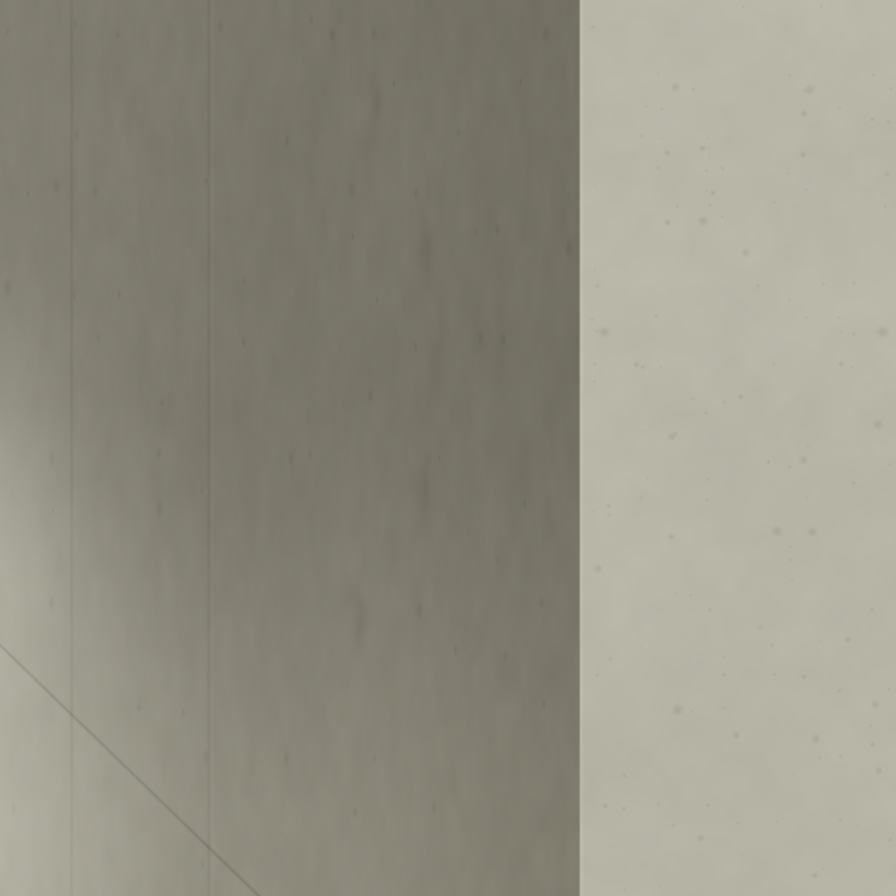
Give the GLSL for this texture, as a WebGL 1 fragment shader.

```glsl
precision highp float;
uniform vec2 u_resolution;

#define EDGE_X 0.647
#define SEAM_A 0.080
#define SEAM_B 0.233
#define SHADE vec3(0.470, 0.460, 0.408)
#define BOUNCE vec3(0.535, 0.524, 0.470)
#define GLOW vec3(0.700, 0.692, 0.635)
#define LIT vec3(0.715, 0.711, 0.653)
#define GRAIN 0.028
#define STAIN 0.032
#define PIT 0.050

float hash(vec2 p) {
    vec3 q = fract(vec3(p.xyx) * 0.1031);
    q += dot(q, q.yzx + 33.33);
    return fract((q.x + q.y) * q.z);
}

float noise(vec2 p) {
    vec2 i = floor(p), f = fract(p);
    f = f * f * (3.0 - 2.0 * f);
    return mix(mix(hash(i), hash(i + vec2(1.0, 0.0)), f.x),
               mix(hash(i + vec2(0.0, 1.0)), hash(i + 1.0), f.x), f.y);
}

float fbm(vec2 p) {
    float sum = 0.0, amp = 0.5;
    for (int i = 0; i < 4; i++) {
        sum += amp * noise(p);
        p = p * 2.03 + 17.1;
        amp *= 0.5;
    }
    return sum / 0.9375;
}

float line(float d, float width) {
    return exp(-d * d / (width * width));
}

// Sparse soft spots, one per cell at most
float pits(vec2 p, float density) {
    vec2 cell = floor(p);
    vec2 center = 0.3 + 0.4 * vec2(hash(cell + 3.7), hash(cell + 9.2));
    float radius = 0.08 + 0.16 * hash(cell + 21.4);
    float present = step(1.0 - density, hash(cell + 41.8));
    return present * smoothstep(radius, 0.0, length(p - cell - center));
}

// Dark streaks following a bowed vertical path
float streaks(vec2 uv) {
    float sum = 0.0;
    for (int i = 0; i < 5; i++) {
        float k = float(i);
        float y = 0.31 + 0.145 * k + 0.03 * (hash(vec2(k, 5.0)) - 0.5);
        float x = 0.49 - (y - 0.6) * (y - 0.6);
        vec2 d = uv - vec2(x, y);
        d.x += 0.012 * (noise(vec2(uv.y * 35.0, k)) - 0.5);
        sum += exp(-d.x * d.x / 0.00007 - d.y * d.y / 0.0016);
    }
    return sum * (0.35 + 0.9 * noise(uv * vec2(90.0, 35.0)));
}

vec3 shadedWall(vec2 uv) {
    // Broad light falloff
    vec3 col = mix(BOUNCE, SHADE, smoothstep(0.0, 0.62, uv.y));
    col += 0.035 * smoothstep(0.4, 0.0, uv.x) * smoothstep(0.2, 0.7, uv.y);
    col -= 0.035 * smoothstep(0.38, EDGE_X, uv.x) * mix(1.0, 0.5, uv.y);

    // Glow entering from the lower left
    float spread = mix(0.19, 0.07, smoothstep(0.0, 0.7, uv.y));
    float glow = exp(-pow(uv.x / spread, 1.3)) * smoothstep(0.77, 0.32, uv.y);
    col = mix(col, GLOW, 0.9 * glow);

    // Vertical grain and stains
    float grain = fbm(uv * vec2(75.0, 24.0)) - 0.5;
    float cloud = fbm(uv * vec2(9.0, 5.0) + 4.0) - 0.5;
    col += GRAIN * (grain + 0.7 * cloud);
    col -= STAIN * streaks(uv);
    col -= 0.6 * PIT * pits(uv * vec2(42.0, 17.0), 0.13);

    // Panel seams and the slanted joint
    float seams = line(uv.x - SEAM_A, 0.0018) + line(uv.x - SEAM_B, 0.0018);
    col -= 0.026 * seams;
    col += 0.008 * line(uv.x - SEAM_B - 0.004, 0.002);
    float slant = (uv.y - 0.280 + 0.969 * uv.x) / 1.392;
    col -= 0.060 * line(slant, 0.0018);
    col += 0.012 * smoothstep(0.0, -0.004, slant) * smoothstep(0.3, 0.0, uv.x);
    return col;
}

vec3 litWall(vec2 uv) {
    vec3 col = LIT + 0.012 * (uv.y - 0.4);
    col += 0.022 * (fbm(uv * 32.0) - 0.5) + 0.02 * (fbm(uv * 6.0 + 8.0) - 0.5);
    col -= PIT * pits(uv * 26.0, 0.14);
    col -= 0.7 * PIT * pits(uv * 55.0 + 6.0, 0.10);
    return col;
}

void main() {
    vec2 uv = gl_FragCoord.xy / u_resolution;
    float blur = max(0.0015, 0.75 / u_resolution.x);
    float side = smoothstep(EDGE_X - blur, EDGE_X + blur, uv.x);
    vec3 col = mix(shadedWall(uv), litWall(uv), side);
    col += 0.025 * side * line(uv.x - EDGE_X - 0.002, 0.002);
    gl_FragColor = vec4(col, 1.0);
}
```
